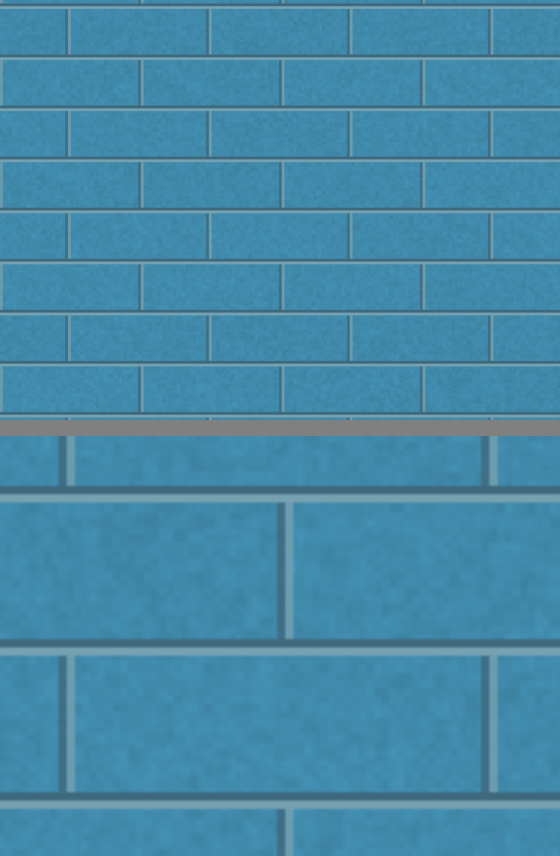
Top, the full canvas; bottom, a detail of the centre.
This texture is drawn by a WebGL 2 fragment shader. Its source:

```glsl
#version 300 es
precision highp float;
// Blue running-bond brick wall with bevelled joints and a fine mottled surface.
uniform vec2 u_resolution;
out vec4 outColor;

// Lengths are fractions of the canvas height.
const vec2 BRICK_SIZE = vec2(0.3354, 0.1216);
const float FIRST_COURSE = 0.0125;
const float COURSE_SHIFT = 0.162;
const float LINE_WIDTH = 0.0066;
const float GRAIN_SIZE = 0.0061;

const vec3 GLAZE = vec3(0.25, 0.54, 0.67);
const vec3 HIGHLIGHT = vec3(0.46, 0.63, 0.695);
const vec3 SHADOW = vec3(0.245, 0.41, 0.49);

float hash(vec2 p) {
  vec3 q = fract(vec3(p.xyx) * 0.1031);
  q += dot(q, q.yzx + 33.33);
  return fract((q.x + q.y) * q.z);
}

// Blocky patches: square cells joined by narrow blends.
float patches(vec2 p) {
  vec2 cell = floor(p);
  vec2 f = smoothstep(0.2, 0.8, fract(p));
  float low = mix(hash(cell), hash(cell + vec2(1.0, 0.0)), f.x);
  float high = mix(hash(cell + vec2(0.0, 1.0)), hash(cell + 1.0), f.x);
  return mix(low, high, f.y) - 0.5;
}

// Fine grain layered over broader mottling.
float mottle(vec2 p) {
  return 0.55 * patches(p) + 0.6 * patches(p * 0.53 + 71.0)
       + 0.2 * patches(p * 0.17 + 137.0);
}

// Signed distance to the nearest multiple of the period.
float nearestJoint(float x, float period) {
  return (fract(x / period + 0.5) - 0.5) * period;
}

// Highlight on the positive side of a joint, shadow on the negative side.
vec3 bevel(vec3 base, float d, float width, float soft, float strength) {
  float coverage = 1.0 - smoothstep(width - soft, width + soft, abs(d));
  vec3 line = mix(SHADOW, HIGHLIGHT, smoothstep(-soft, soft, d));
  return mix(base, line, coverage * strength);
}

void main() {
  vec2 p = gl_FragCoord.xy / u_resolution.y;
  float soft = max(0.0017, 0.75 / u_resolution.y);

  // Alternate courses slide sideways.
  float y = p.y - FIRST_COURSE;
  float course = floor(y / BRICK_SIZE.y);
  float x = p.x - COURSE_SHIFT * mod(course, 2.0);
  vec2 brick = vec2(floor(x / BRICK_SIZE.x), course);

  // Surface grain, with a faint tone change from brick to brick.
  float grain = mottle(p / GRAIN_SIZE + 200.0);
  float tone = hash(brick + 40.0) - 0.5;
  vec3 color = GLAZE * (1.0 + 0.095 * grain + 0.012 * tone);

  // Upright joints first, then the continuous bed joints.
  color = bevel(color, nearestJoint(x, BRICK_SIZE.x), LINE_WIDTH, soft, 0.8);
  color = bevel(color, -nearestJoint(y, BRICK_SIZE.y), LINE_WIDTH, soft, 1.0);
  outColor = vec4(color, 1.0);
}
```
